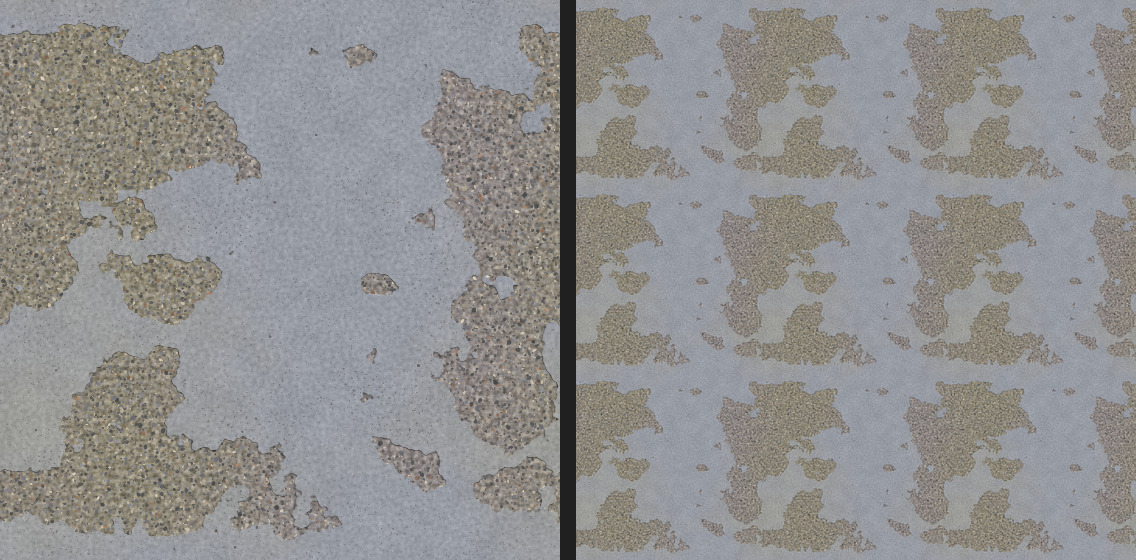
Left, the tile; right, the same tile 3 across and 3 down.
Reproduce this texture procedurally as a Shadertoy shader.

```glsl
// Worn blue-grey cement skim, flaked away in ragged patches over exposed pebbly concrete.

const float TAU = 6.28319;

// Three random values per lattice cell, wrapped at the given period
vec3 hash3(vec2 cell, float period, float seed) {
    uvec3 v = uvec3(mod(cell + 0.5, period), seed);
    for (int i = 0; i < 2; i++) {
        v = v * 1664525u + 1013904223u;
        v.x += v.y * v.z;
        v.y += v.z * v.x;
        v.z += v.x * v.y;
        v ^= v >> 16u;
    }
    return vec3(v >> 8u) / 16777216.0;
}

float cornerSlope(vec2 cell, vec2 offset, float period, float seed) {
    float angle = TAU * hash3(cell, period, seed).x;
    return dot(vec2(cos(angle), sin(angle)), offset);
}

// Tiling gradient noise, about -0.7 to 0.7; the lattice is shifted per seed
float gradientNoise(vec2 uv, float period, float seed) {
    vec2 p = fract(uv + seed * vec2(0.137, 0.071)) * period;
    vec2 cell = floor(p), f = p - cell, e = vec2(1, 0);
    vec2 s = f * f * f * (f * (f * 6.0 - 15.0) + 10.0);
    float low = mix(cornerSlope(cell, f, period, seed),
                    cornerSlope(cell + e.xy, f - e.xy, period, seed), s.x);
    float high = mix(cornerSlope(cell + e.yx, f - e.yx, period, seed),
                     cornerSlope(cell + 1.0, f - 1.0, period, seed), s.x);
    return mix(low, high, s.y);
}

float fbm(vec2 uv, float period, int octaves, float seed) {
    float sum = 0.0, gain = 1.0;
    for (int i = 0; i < octaves; i++) {
        sum += gain * gradientNoise(uv, period, seed + float(i));
        period *= 2.0;
        gain *= 0.5;
    }
    return sum;
}

// Chipped grains, one per cell: xyz = random kind, w = coverage
vec4 scatter(vec2 uv, float cells, float seed, float density, float size) {
    vec2 p = uv * cells, cell = floor(p);
    float soft = 0.001 * cells;
    vec4 best = vec4(0);
    for (int j = -1; j <= 1; j++)
    for (int i = -1; i <= 1; i++) {
        vec2 c = cell + vec2(i, j);
        vec3 place = hash3(c, cells, seed);
        vec3 kind = hash3(c, cells, seed + 1.0);
        float a = TAU * place.z;
        vec2 d = mat2(cos(a), sin(a), -sin(a), cos(a)) * (p - c - place.xy);
        d.x *= mix(1.0, 1.8, kind.y);
        float dist = max(length(d), 1.4 * dot(d, vec2(0.6, 0.8)));
        float radius = size * mix(0.4, 1.0, kind.z);
        float cover = (1.0 - smoothstep(radius - soft, radius + soft, dist)) * step(kind.x, density);
        if (cover > best.w) best = vec4(kind.x / density, kind.yz, cover);
    }
    return best;
}

// Approximate distance inside a wrapped ellipse
float blob(vec2 uv, vec2 center, vec2 radii) {
    vec2 d = fract(uv - center + 0.5) - 0.5;
    return (1.0 - length(d / radii)) * min(radii.x, radii.y);
}

// Positive where the skim has flaked away
float patchField(vec2 uv) {
    vec2 wave = cos(TAU * (uv - vec2(0.65, 0.27)));
    float field = -0.070 + 0.017 * (wave.x + wave.y);
    field = max(field, blob(uv, vec2(0.16, 0.77), vec2(0.25, 0.19)));
    field = max(field, blob(uv, vec2(0.02, 0.55), vec2(0.10, 0.13)));
    field = max(field, blob(uv, vec2(0.94, 0.67), vec2(0.17, 0.20)));
    field = max(field, blob(uv, vec2(0.88, 0.36), vec2(0.085, 0.15)));
    field = max(field, blob(uv, vec2(0.23, 0.125), vec2(0.31, 0.09)));
    field = max(field, blob(uv, vec2(0.23, 0.26), vec2(0.06, 0.11)));
    field = max(field, blob(uv, vec2(0.26, 0.47), vec2(0.10, 0.05)));
    float intactBand = smoothstep(0.95, 0.995, cos(TAU * uv.y));
    return field + 0.125 * fbm(uv, 8.0, 5, 11.0) - 0.07 * intactBand;
}

vec3 stoneColor(vec3 kind) {
    vec3 slate = vec3(0.36, 0.36, 0.36), grey = vec3(0.51, 0.51, 0.53);
    vec3 cream = vec3(0.74, 0.70, 0.63), rust = vec3(0.60, 0.45, 0.35);
    vec3 color = mix(slate, grey, step(0.40, kind.x));
    color = mix(color, cream, step(0.80, kind.x));
    color = mix(color, rust, step(0.95, kind.x));
    return color * mix(0.84, 1.16, kind.y);
}

vec3 concrete(vec2 uv, float grain) {
    float warmth = 0.45 + 0.5 * cos(TAU * (uv.x - 0.2)) + 0.5 * gradientNoise(uv, 5.0, 31.0);
    vec3 color = mix(vec3(0.56, 0.53, 0.52), vec3(0.56, 0.535, 0.46), clamp(warmth, 0.0, 1.0));
    color += 0.20 * grain + 0.12 * gradientNoise(uv, 80.0, 33.0);
    vec4 fine = scatter(uv, 140.0, 41.0, 0.85, 0.45);
    vec4 coarse = scatter(uv, 80.0, 45.0, 0.45, 0.40);
    color = mix(color, stoneColor(fine.xyz), 0.9 * fine.w);
    return mix(color, stoneColor(coarse.xyz) + 0.06 * grain, coarse.w);
}

vec3 skim(vec2 uv, float grain) {
    float cloud = fbm(uv, 3.0, 5, 51.0);
    float warmth = smoothstep(0.2, 1.0, 0.42 + 0.28 * cos(TAU * (uv.x - 0.15))
                 + 0.12 * cos(TAU * (uv.y - 0.25)) + 0.5 * cloud);
    vec3 color = mix(vec3(0.595, 0.61, 0.645), vec3(0.615, 0.615, 0.60), warmth);
    color += 0.07 * grain + 0.03 * fbm(uv, 14.0, 4, 57.0);
    // Dark specks in clumps, faint dust, pale flecks and rare pits
    float clumps = smoothstep(-0.3, 0.4, fbm(uv, 6.0, 4, 63.0));
    float specks = scatter(uv, 100.0, 71.0, 0.5, 0.21).w * clumps;
    vec4 dust = scatter(uv, 170.0, 79.0, 0.4, 0.30);
    float pits = scatter(uv, 16.0, 75.0, 0.13, 0.06).w;
    color += dust.w * mix(-0.09, 0.06, step(0.6, dust.x));
    color = mix(color, vec3(0.42, 0.41, 0.39), 0.75 * specks);
    return mix(color, vec3(0.36, 0.35, 0.34), 0.8 * pits);
}

void mainImage(out vec4 fragColor, in vec2 fragCoord) {
    vec2 uv = fragCoord / iResolution.xy;
    float grain = fbm(uv, 120.0, 2, 5.0);
    float field = patchField(uv);
    float exposed = smoothstep(-0.0015, 0.0015, field);
    vec3 color = mix(skim(uv, grain), concrete(uv, grain), exposed);

    // Broken rim, darkest where the skim overhangs from the upper right
    float slope = (patchField(uv + vec2(0.0015, 0.0025)) - field) / 0.003;
    float rim = 1.0 - smoothstep(0.0, 0.005, abs(field - 0.001));
    color *= 1.0 - rim * clamp(0.10 - 0.13 * slope, -0.04, 0.33);
    fragColor = vec4(clamp(color, 0.0, 1.0), 1.0);
}
```
